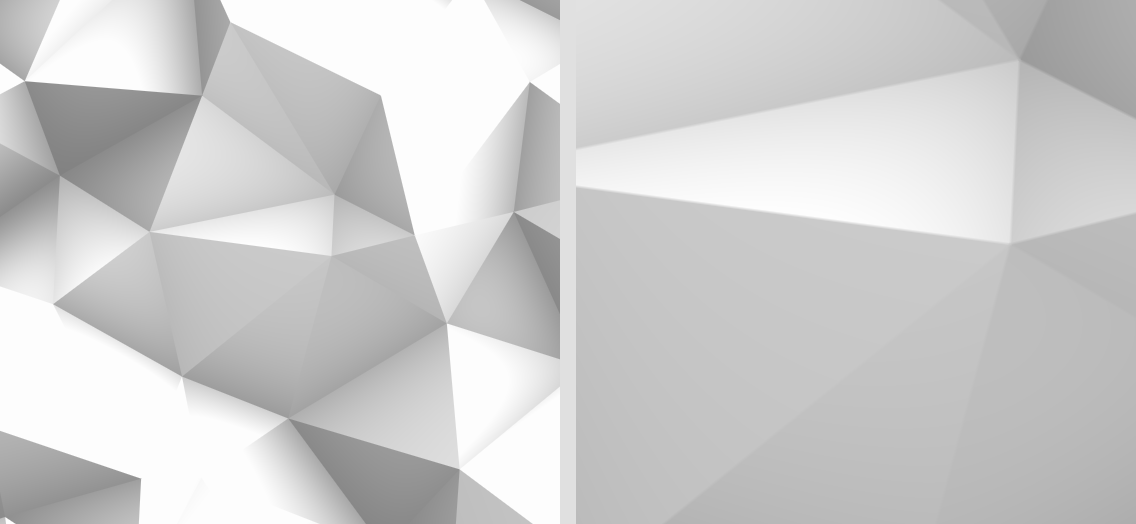
Left: the whole. Right: its middle third, enlarged.
Write a Shadertoy shader that draws this background.

```glsl
const float CELL = 0.25;           // mesh spacing, in canvas heights
const float JITTER = 0.42;         // vertex offset, below half a triangle altitude
const float RELIEF = 1.1;          // height of the folds
const float RELIEF_FREQ = 0.87;    // noise cycles per mesh cell
const float EDGE_SOFTNESS = 0.002; // crease blur, in canvas heights
const float LIGHT_GAIN = 2.6;
const float EXPOSURE = 0.42;
const float HEIGHT_GLOW = 0.6;     // extra light on raised areas
const float OCCLUSION = 1.9;       // darkening along valleys
const float OCCLUSION_WIDTH = 0.26;
const float TONE_FLOOR = 0.50;
const float TONE_RANGE = 0.29;
const float TONE_CURVE = 0.88;
const float WHITE = 0.992;
const vec2 SEED = vec2(17.0, 43.0);
const mat2 TILT = mat2(0.92, 0.39, -0.39, 0.92);
const vec2 LIGHT = TILT * vec2(0.6, 0.8);

vec2 hash22(vec2 p) {
    vec3 q = fract(p.xyx * vec3(0.1031, 0.1030, 0.0973));
    q += dot(q, q.yzx + 33.33);
    return fract((q.xx + q.yz) * q.zy);
}

vec2 direction(float turn) {
    return vec2(cos(6.2832 * turn), sin(6.2832 * turn));
}

float cornerSlope(vec2 corner, vec2 offset) {
    return dot(direction(hash22(corner + 91.0).x), offset);
}

float gradientNoise(vec2 p) {
    vec2 i = floor(p), f = p - i;
    vec2 u = f * f * f * (f * (f * 6.0 - 15.0) + 10.0);
    vec2 e = vec2(0.0, 1.0);
    float low = mix(cornerSlope(i, f), cornerSlope(i + e.yx, f - e.yx), u.x);
    float high = mix(cornerSlope(i + e, f - e), cornerSlope(i + 1.0, f - 1.0), u.x);
    return mix(low, high, u.y);
}

// Jittered triangular lattice
vec2 vertex(vec2 id) {
    vec2 h = hash22(id + SEED);
    vec2 site = vec2(id.x + 0.5 * id.y, 0.866 * id.y);
    return site + JITTER * sqrt(h.y) * direction(h.x);
}

vec3 meshPoint(vec2 id) {
    vec2 v = vertex(id);
    return vec3(v, RELIEF * gradientNoise(v * RELIEF_FREQ + SEED));
}

// Signed distance to line ab, positive on its left
float edgeDistance(vec2 p, vec2 a, vec2 b) {
    vec2 e = normalize(b - a), q = p - a;
    return e.x * q.y - e.y * q.x;
}

// Shadow beside edge ab where the neighbouring facet rises
float valleyShade(vec2 p, vec3 a, vec3 b, vec3 neighbour, vec3 normal) {
    float rise = max(dot(normal, neighbour - a), 0.0);
    float reach = max(-edgeDistance(neighbour.xy, a.xy, b.xy), 0.2);
    float fold = min(rise / reach, 1.2);
    return fold * exp(-max(edgeDistance(p, a.xy, b.xy), 0.0) / OCCLUSION_WIDTH);
}

float facetTone(vec2 p, vec2 ia, vec2 ib, vec2 ic) {
    vec3 a = meshPoint(ia), b = meshPoint(ib), c = meshPoint(ic);
    vec3 normal = normalize(cross(b - a, c - a));
    float height = a.z - dot(normal.xy, p - a.xy) / max(normal.z, 0.05);
    float shade = valleyShade(p, a, b, meshPoint(ia + ib - ic), normal)
                + valleyShade(p, b, c, meshPoint(ib + ic - ia), normal)
                + valleyShade(p, c, a, meshPoint(ic + ia - ib), normal);
    float light = EXPOSURE + LIGHT_GAIN * dot(normal.xy, LIGHT)
                + HEIGHT_GLOW * height - OCCLUSION * shade;
    return min(TONE_FLOOR + TONE_RANGE * exp(TONE_CURVE * light), WHITE);
}

// Adds tone and coverage of one triangle
void addFacet(inout vec2 sum, vec2 p, float blur, vec2 ia, vec2 ib, vec2 ic) {
    vec2 a = vertex(ia), b = vertex(ib), c = vertex(ic);
    float inside = min(edgeDistance(p, a, b),
                       min(edgeDistance(p, b, c), edgeDistance(p, c, a)));
    float cover = clamp(0.5 + inside / blur, 0.0, 1.0);
    if (cover > 0.0) sum += cover * vec2(facetTone(p, ia, ib, ic), 1.0);
}

void mainImage(out vec4 fragColor, in vec2 fragCoord) {
    vec2 p = TILT * (fragCoord / iResolution.y) / CELL;
    float blur = max(EDGE_SOFTNESS, 1.0 / iResolution.y) / CELL;
    float row = p.y / 0.866;
    vec2 home = floor(vec2(p.x - 0.5 * row, row));

    // Two facets in each nearby lattice cell
    vec2 sum = vec2(0.0);
    for (int y = -1; y <= 1; y++) {
        for (int x = -1; x <= 1; x++) {
            vec2 id = home + vec2(x, y);
            vec2 right = id + vec2(1.0, 0.0), up = id + vec2(0.0, 1.0);
            addFacet(sum, p, blur, id, right, up);
            addFacet(sum, p, blur, id + 1.0, up, right);
        }
    }
    fragColor = vec4(vec3(sum.x / max(sum.y, 0.001)), 1.0);
}
```
